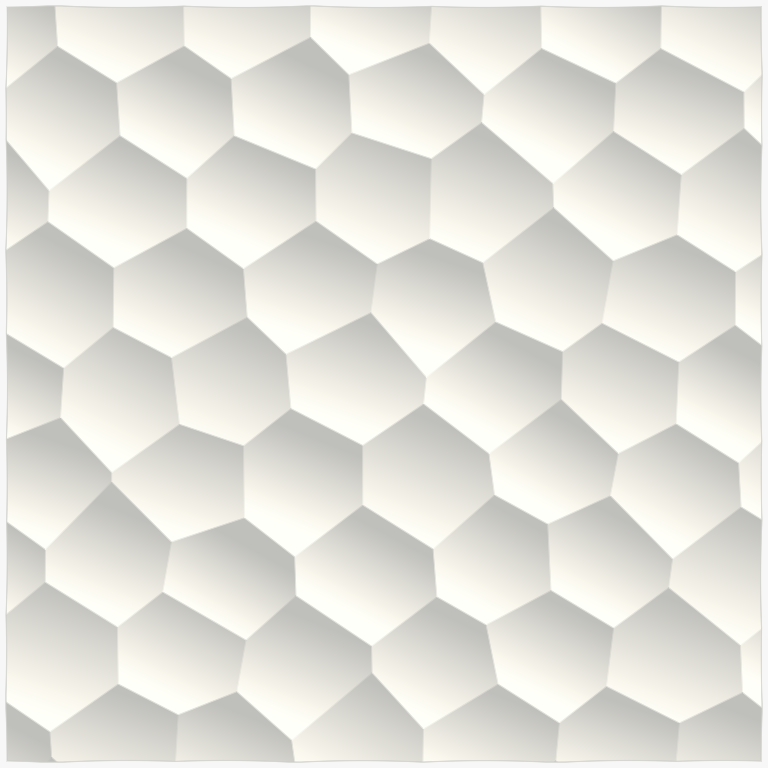
A three.js fragment shader for this pattern:

```glsl
varying vec2 vUv;

vec2 hash2(vec2 p) {
  vec3 q = fract(vec3(p.xyx) * vec3(0.1031, 0.1030, 0.0973));
  q += dot(q, q.yzx + 33.33);
  return fract((q.xx + q.yz) * q.zy);
}

// Jittered centre of a dimple on a staggered grid
vec2 dimpleCentre(vec2 cell) {
  vec2 jitter = (hash2(cell + 47.0) - 0.5) * vec2(0.27, 0.3);
  vec2 grid = vec2(cell.x + 0.5 * mod(cell.y, 2.0), cell.y);
  return (grid + jitter) * vec2(0.163, 0.12) + vec2(-0.016, 0.02);
}

// Concave bowl lit from the upper right
vec3 shadeDimple(vec2 offset, vec2 cell) {
  vec2 vary = hash2(cell + 91.0) - 0.5;
  vec2 slope = vec2(3.9 + 2.0 * vary.x, 8.7) * (1.0 + 0.35 * vary.y);
  float tone = 0.61 - dot(offset, slope);
  vec3 plaster = mix(vec3(0.75, 0.75, 0.735), vec3(0.98, 0.97, 0.93), clamp(tone, 0.0, 1.0));
  return mix(plaster, vec3(1.0, 1.0, 0.975), smoothstep(0.95, 1.25, tone));
}

void main() {
  vec2 home = floor((vUv - vec2(-0.016, 0.02)) / vec2(0.163, 0.12) + 0.5);
  vec2 nearCell = home, nextCell = home;
  vec2 nearOffset = vec2(9.0), nextOffset = vec2(9.0);

  // Two nearest dimples
  for (int j = -2; j <= 2; j++) {
    for (int i = -2; i <= 2; i++) {
      vec2 cell = home + vec2(float(i), float(j));
      vec2 offset = vUv - dimpleCentre(cell);
      float d = dot(offset, offset);
      if (d < dot(nearOffset, nearOffset)) {
        nextCell = nearCell;
        nextOffset = nearOffset;
        nearCell = cell;
        nearOffset = offset;
      } else if (d < dot(nextOffset, nextOffset)) {
        nextCell = cell;
        nextOffset = offset;
      }
    }
  }

  // Crisp ridge, smoothed across the shared edge
  float depth = dot(nearOffset, nearOffset);
  float ridge = (dot(nextOffset, nextOffset) - depth) / (2.0 * length(nextOffset - nearOffset));
  float blend = 0.5 - 0.5 * smoothstep(0.0, 0.0014, ridge);
  vec3 color = mix(shadeDimple(nearOffset, nearCell), shadeDimple(nextOffset, nextCell), blend);

  // Pale margin with a thin, slightly wavy outline
  vec2 side = min(vUv, 1.0 - vUv);
  float inset = min(side.x, side.y) - 0.0098 + 0.3 * min(depth, 0.007);
  color = mix(vec3(0.97), color, smoothstep(-0.0008, 0.0008, inset));
  color = mix(color, vec3(0.8, 0.8, 0.78), 0.7 * (1.0 - smoothstep(0.0003, 0.0015, abs(inset))));

  gl_FragColor = vec4(color, 1.0);
}
```
